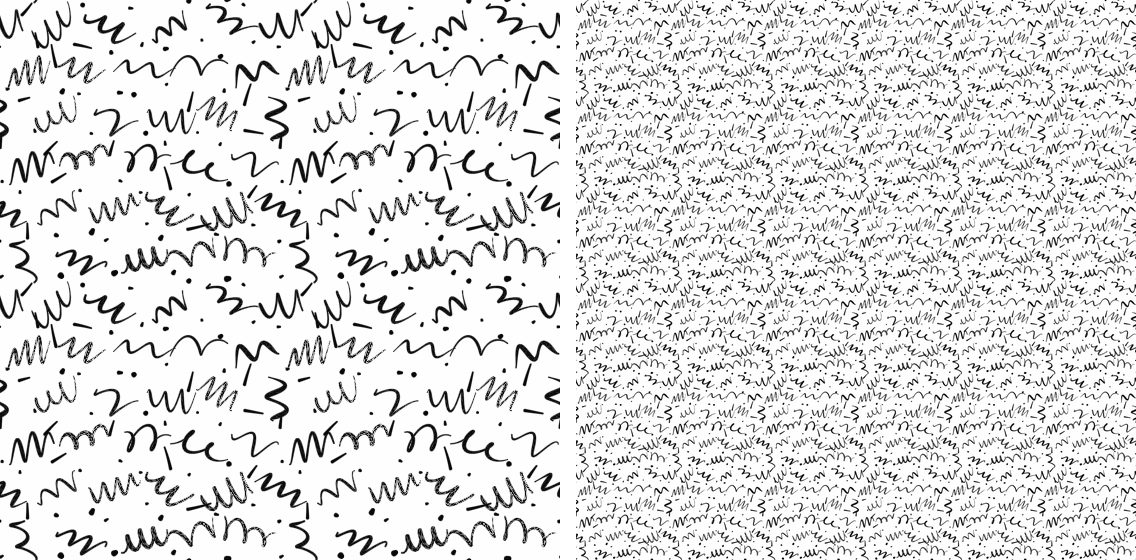
Left: one tile. Right: repeated 3 by 3.
Give the GLSL for this pattern, as a Shadertoy shader.

```glsl
const float TILES = 2.0;              // repeats across and down
const vec2 GRID = vec2(5.0, 6.0);     // strokes per tile; rows must be even
const vec3 PAPER = vec3(0.995);
const vec3 INK = vec3(0.03);
const float REACH = 0.15;             // largest stroke radius, in tiles
const float JITTER = 0.018;
const vec2 BRUSH = vec2(0.0042, 0.0076);
const vec2 LENGTH = vec2(0.16, 0.215);
const vec2 HEIGHT = vec2(0.028, 0.045);
const vec2 WAVES = vec2(1.6, 3.8);
const float DRYNESS = 0.85;
const int SEGMENTS = 48;
const float TAU = 6.2831853;

struct Stroke { float len, height, waves, loops, slant, bow, phase; };

vec4 hash4(vec2 p) {
    vec4 q = fract((p.xyxy * 7.3 + 11.7) * vec4(0.1031, 0.1030, 0.0973, 0.1099));
    q += dot(q, q.wzxy + 33.33);
    return fract((q.xxyz + q.yzzw) * q.zywx);
}

// Distance to the nearest scattered point
float cellNoise(vec2 p) {
    vec2 id = floor(p);
    float nearest = 1.0;
    for (int j = -1; j <= 1; j++)
    for (int i = -1; i <= 1; i++) {
        vec2 c = id + vec2(i, j);
        nearest = min(nearest, distance(p, c + hash4(c).xy));
    }
    return nearest;
}

mat2 rotation(float a) {
    float c = cos(a), s = sin(a);
    return mat2(c, s, -s, c);
}

// Trochoid: open waves, cusps or loops on a bowed baseline
vec2 strokePoint(Stroke s, float t) {
    float turn = s.phase + TAU * s.waves * t;
    float swell = 0.9 + 0.25 * sin(4.0 * t + s.phase * 2.0);
    vec2 p = vec2(s.len * (t - 0.5) + s.loops * sin(turn), s.height * swell * cos(turn));
    p.x += s.slant * p.y;
    p.y += s.bow * (4.0 * t * (1.0 - t) - 0.5);
    return p;
}

// Coverage of one squiggle, heavier on its downstrokes
float squiggle(vec2 p, vec2 id, float edge) {
    vec4 a = hash4(id), b = hash4(id + 31.0), c = hash4(id + 67.0);
    float angle = mix(-0.75, 0.1, a.x);
    if (a.y > 0.72) angle = mix(0.15, 0.75, a.x);
    if (a.y < 0.13) angle = -1.35;
    p = (p - JITTER * (c.xy * 2.0 - 1.0)) * rotation(angle);

    Stroke s;
    s.len = mix(LENGTH.x, LENGTH.y, a.z) * (1.0 - 0.22 * abs(sin(angle)));
    s.height = mix(HEIGHT.x, HEIGHT.y, a.w);
    s.waves = mix(WAVES.x, WAVES.y, b.x);
    s.loops = mix(-1.5, 1.7, b.y) * s.len / (TAU * s.waves);
    s.slant = mix(-0.1, 0.5, b.z);
    s.bow = mix(-0.02, 0.02, b.w);
    s.phase = TAU * c.z;

    float radius = mix(BRUSH.x, BRUSH.y, c.w * c.w);
    float best = 1.0, along = 0.0, side = 0.0;
    vec2 from = strokePoint(s, 0.0);
    for (int i = 0; i < SEGMENTS; i++) {
        vec2 to = strokePoint(s, float(i + 1) / float(SEGMENTS));
        vec2 dir = to - from, rel = p - from;
        float h = clamp(dot(rel, dir) / dot(dir, dir), 0.0, 1.0);
        float t = (float(i) + h) / float(SEGMENTS);
        float press = 0.95 + 0.3 * sin(s.phase + TAU * s.waves * t);
        float r = radius * press * (0.45 + 0.55 * smoothstep(0.0, 0.12, t) * smoothstep(1.0, 0.82, t));
        float d = length(rel - dir * h) - r;
        if (d < best) {
            best = d;
            along = t;
            side = (dir.x * rel.y - dir.y * rel.x) / (length(dir) * r);
        }
        from = to;
    }
    if (best > edge) return 0.0;

    // Dry bristle streaks grow toward the end
    float grain = cellNoise(vec2(along * 38.0, side * 1.6) + id * 13.0);
    float dry = DRYNESS * (0.15 + 0.85 * smoothstep(0.45, 0.95, hash4(id + 83.0).x));
    float wear = dry * smoothstep(0.2, 0.75, grain) * (0.45 + 0.55 * along);
    return (1.0 - smoothstep(-edge, edge, best)) * (1.0 - wear);
}

// Dots and short dashes in the gaps
float mark(vec2 p, vec2 id, float edge) {
    vec4 a = hash4(id + 107.0), b = hash4(id + 151.0);
    bool dash = a.x > 0.78;
    p = (p - JITTER * (b.xy * 2.0 - 1.0)) * rotation(mix(-0.8, 1.9, a.y));
    float halfLen = dash ? mix(0.018, 0.042, a.z) : 0.005 * a.z;
    float r = dash ? 0.0045 : mix(0.0045, 0.0105, a.w * a.w * a.w);
    p.y += dash ? 3.0 * (b.z - 0.5) * p.x * p.x : 0.0;
    float taper = 1.0 - 0.35 * clamp(p.x / (halfLen + r), -1.0, 1.0);
    float d = length(vec2(p.x - clamp(p.x, -halfLen, halfLen), p.y)) - r * taper;
    return 1.0 - smoothstep(-edge, edge, d);
}

void mainImage(out vec4 fragColor, in vec2 fragCoord) {
    vec2 p = fract(fragCoord / iResolution.xy * TILES);
    float edge = 0.8 * TILES / iResolution.y;
    float ink = 0.0;

    // Staggered rows; wrapped ids keep the tile seamless
    for (int j = -1; j <= 1; j++) {
        float row = floor(p.y * GRID.y) + float(j);
        float shift = 0.5 * mod(row, 2.0);
        for (int i = -1; i <= 1; i++) {
            float col = floor(p.x * GRID.x - shift) + float(i);
            vec2 id = mod(vec2(col, row), GRID);
            vec2 q = p - (vec2(col + shift, row) + 0.5) / GRID;
            if (length(q) < REACH) ink = max(ink, squiggle(q, id, edge));
            for (float k = -1.0; k < 2.0; k += 2.0)
                ink = max(ink, mark(q - k * vec2(0.43, 0.4) / GRID, id + k * 9.0, edge));
        }
    }
    fragColor = vec4(mix(PAPER, INK, ink), 1.0);
}
```
